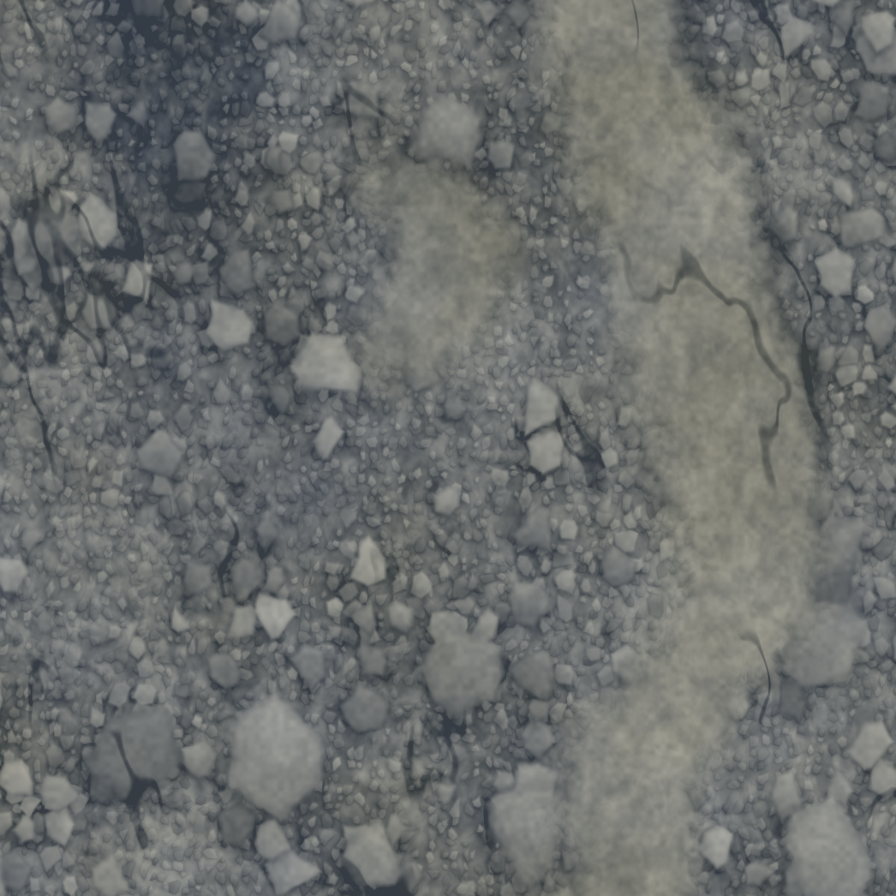
Write a WebGL 1 fragment shader that draws this texture.

```glsl
precision highp float;
// Weathered grey gravel slope: angular stones, packed tan dirt and dark hollows.
uniform vec2 u_resolution;

float hash(vec2 p) {
  vec3 q = fract(vec3(p.xyx) * 0.1031);
  q += dot(q, q.yzx + 33.33);
  return fract((q.x + q.y) * q.z);
}

float noise(vec2 p) {
  vec2 i = floor(p), f = fract(p);
  f = f * f * (3.0 - 2.0 * f);
  return mix(mix(hash(i), hash(i + vec2(1.0, 0.0)), f.x),
             mix(hash(i + vec2(0.0, 1.0)), hash(i + 1.0), f.x), f.y);
}

float fbm(vec2 p) {
  float sum = 0.0, amp = 0.5;
  for (int i = 0; i < 4; i++) {
    sum += amp * noise(p);
    p = mat2(1.6, 1.2, -1.2, 1.6) * p + 7.3;
    amp *= 0.5;
  }
  return sum / 0.9375;
}

// Signed distance to a random convex six-sided stone.
float stoneDistance(vec2 q, float size, vec2 id) {
  float d = -1.0;
  float turn = hash(id + 3.7) * 6.283;
  for (int k = 0; k < 6; k++) {
    float r = hash(id + float(k) * 5.3 + 11.0);
    float a = turn + (float(k) + 0.7 * r) * 1.047;
    d = max(d, dot(q, vec2(cos(a), sin(a))) - size * (0.62 + 0.38 * r));
  }
  return d;
}

// Lays one size class of stones, each with a contact shadow, over the tone.
float scatterStones(float tone, vec2 p, float count, float share, float cover, float seed) {
  vec2 g = p * count, cell = floor(g);
  float soft = 0.03 + 0.0013 * count;
  for (int y = -1; y <= 1; y++) {
    for (int x = -1; x <= 1; x++) {
      vec2 c = cell + vec2(float(x), float(y));
      vec2 id = c + seed;
      if (hash(id) > share) continue;
      vec2 q = g - c - 0.2 - 0.6 * vec2(hash(id + 17.1), hash(id + 41.9));
      q.y *= 0.85;
      float size = mix(0.26, 0.56, hash(id + 63.5));
      float d = stoneDistance(q, size, id);
      float below = 0.5 + 0.5 * dot(q, vec2(-0.45, -0.89)) / (length(q) + 0.05);
      tone -= 0.17 * cover * below * exp(-7.0 * max(d, 0.0));
      float face = mix(0.43, 0.61, hash(id + 87.2));
      face += 0.07 * dot(q, vec2(0.4, 0.9)) / size;
      face += 0.13 * (fbm(p * 38.0 + id) - 0.5);
      face -= 0.06 * smoothstep(-0.12, 0.0, d);
      tone = mix(tone, face, cover * (1.0 - smoothstep(-soft, soft, d)));
    }
  }
  return tone;
}

// Soft-edged ellipse, one at its centre.
float patchMask(vec2 p, vec2 center, vec2 radius) {
  return 1.0 - smoothstep(0.5, 1.2, length((p - center) / radius));
}

void main() {
  vec2 uv = gl_FragCoord.xy / u_resolution;
  vec2 p = uv + 0.008 * (vec2(noise(uv * 45.0), noise(uv * 45.0 + 31.0)) - 0.5);
  vec2 w = uv + 0.11 * (vec2(fbm(uv * 7.0), fbm(uv * 7.0 + 19.0)) - 0.5);

  // Smooth dirt runs down the right side, with a ledge near the middle.
  float spine = 0.70 + 0.14 * smoothstep(1.0, 0.4, w.y) - 0.14 * smoothstep(0.38, 0.08, w.y);
  float dirt = 1.0 - smoothstep(0.04, 0.12, abs(w.x - spine));
  dirt = max(dirt, patchMask(w, vec2(0.47, 0.71), vec2(0.09, 0.15)));
  float gravel = 1.0 - 0.88 * dirt;

  // Ground and fine grit.
  float broad = fbm(uv * 5.0 + 4.0) - 0.5;
  float tone = 0.455 + 0.22 * broad + 0.055 * dirt;
  tone += (0.30 - 0.14 * dirt) * (fbm(p * vec2(62.0, 50.0)) - 0.5);

  // Stones from grit up to boulders.
  float patchy = smoothstep(0.28, 0.58, fbm(uv * 6.0 + 51.0));
  tone = scatterStones(tone, p, 78.0, 0.75, 0.70 * gravel, 5.0);
  tone = scatterStones(tone, p, 42.0, 0.62, 0.85 * gravel * patchy, 131.0);
  tone = scatterStones(tone, p, 21.0, 0.30, gravel, 257.0);
  tone = scatterStones(tone, p, 9.0, 0.17, 0.95 * gravel, 389.0);

  // Shaded hollows and the furrow beside the dirt.
  float hollow = patchMask(w, vec2(0.20, 0.88), vec2(0.11, 0.17));
  tone -= 0.13 * hollow + 0.05 * patchMask(w, vec2(0.24, 0.55), vec2(0.15, 0.22));
  float furrow = exp(-pow((w.x - spine - 0.085) / 0.018, 2.0));
  tone -= 0.11 * furrow * smoothstep(0.38, 0.55, w.y);

  // Broken, mostly upright cracks.
  float vein = abs(fbm(vec2(uv.x * 9.0 + uv.y * 2.0, uv.y * 4.0) + 73.0) - 0.5);
  float broken = smoothstep(0.52, 0.66, noise(uv * 8.0 + 23.0));
  tone -= 0.15 * broken * (1.0 - smoothstep(0.004, 0.022, vein));
  tone += 0.06 * (noise(uv * 150.0) - 0.5);

  // Slate shadows to warm grey lights.
  float t = clamp((tone - 0.25) / 0.37, -0.1, 1.08);
  vec3 color = mix(vec3(0.25, 0.272, 0.287), vec3(0.62, 0.62, 0.588), t);
  float warmth = 0.7 * dirt - 0.5 * hollow + 1.6 * (fbm(uv * 9.0 + 91.0) - 0.5) - 0.2;
  color += warmth * vec3(0.014, 0.005, -0.026);
  gl_FragColor = vec4(color, 1.0);
}
```
